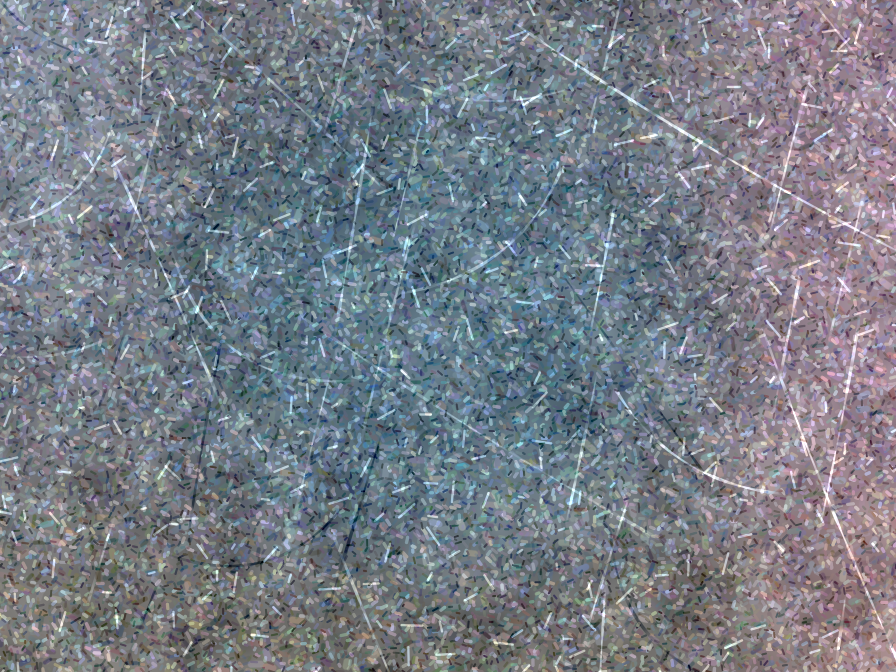
Write a Shadertoy shader that draws this texture.

```glsl
const vec3 CENTRE_TEAL = vec3(0.355, 0.445, 0.500);
const vec3 OUTER_GREY = vec3(0.435, 0.445, 0.475);
const vec3 FLOOR_BROWN = vec3(0.445, 0.435, 0.420);
const vec3 RIGHT_PINK = vec3(0.160, 0.065, 0.085);
const vec3 LEFT_GLOW = vec3(0.090, 0.110, 0.130);
const vec3 WARM_TINT = vec3(0.035, 0.005, -0.030);
const vec3 COOL_TINT = vec3(-0.045, 0.005, 0.055);
const vec3 WARM_GLINT = vec3(1.00, 0.95, 0.82);
const vec3 COOL_GLINT = vec3(0.72, 0.92, 1.08);

const float FINE_CELLS = 115.0;    // cells per canvas height
const float COARSE_CELLS = 58.0;
const float GLINT_CELLS = 32.0;
const float FINE_CONTRAST = 0.44;
const float COARSE_CONTRAST = 0.24;
const float CLOUD_CONTRAST = 0.20;
const float GLINT_SHARE = 0.24;
const float GLINT_POWER = 0.36;
const float SCRATCH_WIDTH = 0.0021;
const int STEEP_COUNT = 22;
const int DIAGONAL_COUNT = 8;
const int ARC_COUNT = 9;

vec3 hash3(vec2 p) {
    vec3 q = fract(vec3(p.xyx) * vec3(0.1031, 0.1030, 0.0973));
    q += dot(q, q.yxz + 33.33);
    return fract((q.xxy + q.yzz) * q.zyx);
}

float noise(vec2 p) {
    vec2 i = floor(p), f = fract(p);
    f = f * f * (3.0 - 2.0 * f);
    float low = mix(hash3(i).x, hash3(i + vec2(1, 0)).x, f.x);
    float high = mix(hash3(i + vec2(0, 1)).x, hash3(i + vec2(1, 1)).x, f.x);
    return mix(low, high, f.y);
}

vec2 turn(vec2 p, float angle) {
    float c = cos(angle), s = sin(angle);
    return vec2(c * p.x + s * p.y, c * p.y - s * p.x);
}

// Soft-edged capsule along x
float chip(vec2 p, float halfLength, float radius, float blur) {
    p.x -= clamp(p.x, -halfLength, halfLength);
    return 1.0 - smoothstep(radius - blur, radius + blur, length(p));
}

// Overlapping metal chips, as a signed colour offset
vec3 grain(vec2 p, float cells, float contrast, float seed) {
    p *= cells;
    float blur = max(0.08, 0.6 * cells / iResolution.y);
    vec2 cell = floor(p);
    vec3 shade = vec3(0.0);
    for (int j = -1; j <= 1; j++)
    for (int i = -1; i <= 1; i++) {
        vec2 id = cell + vec2(i, j) + 20.0;
        vec3 place = hash3(id + seed), look = hash3(id + seed + 71.0);
        vec2 q = turn(p + 20.0 - id - place.xy, place.z * 3.1416);
        float mask = chip(q, 0.15 + 0.35 * look.y, 0.16 + 0.14 * look.x, blur);
        vec3 tint = mix(WARM_TINT, COOL_TINT, look.z) + 0.10 * (place.zxy - 0.5);
        shade = mix(shade, contrast * (look.x - 0.5) + tint, mask);
    }
    return shade;
}

// Sparse bright slivers, mostly leaning to the right
vec3 glints(vec2 p) {
    p *= GLINT_CELLS;
    float blur = max(0.03, 0.6 * GLINT_CELLS / iResolution.y);
    vec2 cell = floor(p);
    vec3 light = vec3(0.0);
    for (int j = -1; j <= 1; j++)
    for (int i = -1; i <= 1; i++) {
        vec2 id = cell + vec2(i, j) + 20.0;
        vec3 place = hash3(id + 311.0), look = hash3(id + 457.0);
        float angle = 1.1 + 2.6 * (place.z - 0.5);
        vec2 q = turn(p + 20.0 - id - place.xy, angle);
        float mask = chip(q, 0.10 + 0.40 * look.y, 0.055, blur);
        light += step(look.x, GLINT_SHARE) * mask * mix(WARM_GLINT, COOL_GLINT, look.z);
    }
    return GLINT_POWER * light;
}

// One broken, tapering scratch; bend curves it into an arc
vec3 scratch(vec2 p, vec2 centre, float angle, float halfLength, float bend, float seed) {
    vec2 q = turn(p - centre, angle);
    float slope = 2.0 * bend * q.x;
    float offset = abs(q.y - bend * q.x * q.x) / sqrt(1.0 + slope * slope);
    vec3 look = hash3(vec2(seed, 9.0));
    float blur = max(0.0010, 0.6 / iResolution.y);
    float width = SCRATCH_WIDTH * (0.45 + 0.75 * noise(vec2(q.x * 30.0, seed)));
    float line = 1.0 - smoothstep(width - blur, width + blur, offset);
    float taper = 1.0 - smoothstep(0.6, 1.0, abs(q.x) / halfLength);
    float gaps = smoothstep(0.22, 0.70, noise(vec2(q.x * 65.0, seed + 5.5)));
    vec3 glint = mix(WARM_GLINT, COOL_GLINT, noise(vec2(q.x * 45.0, seed + 8.5)));
    vec3 tone = look.x < 0.22 ? vec3(-0.23, -0.20, -0.17) : glint * (0.22 + 0.25 * look.y);
    return tone * line * taper * mix(0.25, 1.0, gaps);
}

vec3 scratches(vec2 p, vec2 size) {
    vec3 sum = vec3(0.0);
    for (int i = 0; i < STEEP_COUNT + DIAGONAL_COUNT + ARC_COUNT; i++) {
        float n = float(i);
        vec3 h = hash3(vec2(n + 3.0, 17.0));
        vec2 centre = size * fract(n * vec2(0.7549, 0.5698) + 0.31 + 0.1 * h.xy);
        float angle = 1.35 + 0.35 * (h.x - 0.5), reach = 0.07 + 0.15 * h.y, bend = 0.2 * (h.z - 0.5);
        if (i >= STEEP_COUNT) { angle = -0.85 + 0.7 * (h.x - 0.5); reach = 0.18 + 0.24 * h.y; }
        if (i >= STEEP_COUNT + DIAGONAL_COUNT) { angle = 1.8 * (h.x - 0.6); reach = 0.12 + 0.08 * h.y; bend = 1.4 + 1.4 * h.z; }
        sum += scratch(p, centre, angle, reach, bend, n + 40.0);
    }
    return sum;
}

void mainImage(out vec4 fragColor, in vec2 fragCoord) {
    vec2 p = fragCoord / iResolution.y;
    vec2 size = vec2(iResolution.x / iResolution.y, 1.0);
    vec2 uv = p / size;

    // Uneven lighting
    vec3 color = mix(FLOOR_BROWN, OUTER_GREY, smoothstep(0.0, 0.5, uv.y));
    color = mix(CENTRE_TEAL, color, smoothstep(0.15, 0.55, length(p - size * vec2(0.48, 0.53))));
    color += RIGHT_PINK * smoothstep(0.72, 1.0, uv.x + 0.06 * uv.y);
    color += LEFT_GLOW * smoothstep(0.30, 0.0, uv.x) * smoothstep(0.1, 1.0, uv.y);

    // Blotches, grain and wear
    float cloud = 0.6 * noise(p * 14.0) + 0.4 * noise(turn(p, 0.6) * 34.0 + 9.0);
    color += CLOUD_CONTRAST * (cloud - 0.5);
    color += grain(p, COARSE_CELLS, COARSE_CONTRAST, 0.0);
    color += grain(p, FINE_CELLS, FINE_CONTRAST, 139.0);
    color += glints(p) + scratches(p, size);
    fragColor = vec4(clamp(color, 0.0, 1.0), 1.0);
}
```
